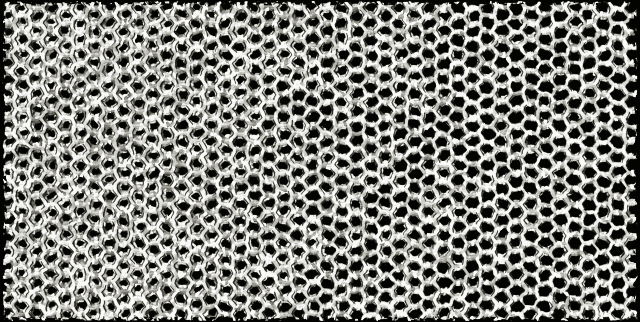
Reproduce this texture procedurally as a WebGL 2 fragment shader.

```glsl
#version 300 es
precision highp float;

uniform vec2 u_resolution;
out vec4 fragColor;

const float ROWS = 20.5;            // cells down the sheet
const float COLUMNS = 44.0;         // staggered columns across
const float ASPECT = 1.984;         // sheet width over height
const float COLUMN_PITCH = ASPECT * ROWS / COLUMNS;
const vec2 JITTER = vec2(0.14, 0.16);
const float HOLE_LEFT = 0.20;       // hole radius, in row pitches
const float HOLE_RIGHT = 0.315;
const float RIM_WIDTH = 0.12;
const float OUTLINE_WIDTH = 0.055;
const float FACET_SCALE = 4.2;      // foil facets per row pitch
const float MARGIN = 0.20;          // dark border, in row pitches
const float BLACK = 0.02;
const float WHITE = 0.965;
const int SAMPLES = 3;              // supersampling per axis

vec2 hash2(vec2 p) {
    vec3 q = fract(p.xyx * vec3(0.1031, 0.1030, 0.0973));
    q += dot(q, q.yzx + 33.33);
    return fract((q.xx + q.yz) * q.zy);
}

// Jittered centre of a cell in the staggered lattice
vec2 cellCentre(vec2 id) {
    vec2 lattice = vec2(id.x + 0.5, id.y + 0.5 + 0.5 * mod(id.x, 2.0));
    return lattice * vec2(COLUMN_PITCH, 1.0) + JITTER * (hash2(id + 57.0) - 0.5);
}

vec2 neighbourId(vec2 p, int i) {
    float column = floor(p.x / COLUMN_PITCH) + float(i % 3 - 1);
    return vec2(column, floor(p.y - 0.5 * mod(column, 2.0)) + float(i / 3 - 1));
}

// Cellular foil: x = tone of the facet, y = distance to its crease
vec2 foil(vec2 p) {
    vec2 base = floor(p);
    float nearest = 9.0, second = 9.0, tone = 0.0;
    for (int i = 0; i < 9; i++) {
        vec2 id = base + vec2(i % 3 - 1, i / 3 - 1);
        vec2 h = hash2(id + 211.0);
        float d = length(id + h - p);
        if (d < nearest) {
            second = nearest;
            nearest = d;
            tone = fract(h.x * 7.3 + h.y * 3.1);
        } else {
            second = min(second, d);
        }
    }
    return vec2(tone, second - nearest);
}

vec2 crumple(vec2 p) {
    vec2 w = 0.045 * sin(p.yx * vec2(5.1, 4.3) + 1.7 * sin(p * 1.9));
    return p + w + 0.022 * sin(p.yx * vec2(13.0, 11.0) + p * 6.0);
}

float meshTone(vec2 sheet) {
    float across = clamp(sheet.x / (ASPECT * ROWS), 0.0, 1.0);
    float pixel = ROWS / u_resolution.y / float(SAMPLES);
    vec2 p = crumple(sheet);
    vec2 facet = foil(p * FACET_SCALE * vec2(1.15, 0.9));

    // Nearest cell, then the nearest wall shared with a neighbour
    vec2 ownId = vec2(0.0), own = vec2(9.0);
    for (int i = 0; i < 9; i++) {
        vec2 id = neighbourId(p, i);
        vec2 offset = cellCentre(id) - p;
        if (dot(offset, offset) < dot(own, own)) {
            own = offset;
            ownId = id;
        }
    }
    float wall = 9.0;
    vec2 normal = vec2(0.0, 1.0);
    for (int i = 0; i < 9; i++) {
        vec2 other = cellCentre(neighbourId(p, i)) - p;
        vec2 gap = other - own;
        if (dot(gap, gap) < 0.01) continue;
        float d = dot(0.5 * (own + other), normalize(gap));
        if (d < wall) {
            wall = d;
            normal = normalize(gap);
        }
    }
    vec2 q = -own;
    vec2 variation = hash2(ownId + 13.0);
    float ribbon = smoothstep(0.35, 0.75, abs(normal.x));

    // Crumpled sheet with lit lower lips and darker upper ones
    float tone = 0.74 + 0.85 * (facet.x - 0.5) - 0.22 * q.y + 0.10 * normal.x;
    tone += 0.12 * (1.0 - ribbon) + 0.10 * (across - 0.5);
    tone *= mix(0.72, 1.0, smoothstep(0.0, 0.16, facet.y));

    // Bright zigzag ribbons with broken dark outlines
    float rim = 1.0 - smoothstep(RIM_WIDTH - pixel, RIM_WIDTH + pixel, wall);
    tone = mix(tone, 0.86 + 0.35 * (facet.x - 0.35), rim * mix(0.35, 0.85, ribbon));
    float outline = 1.0 - smoothstep(0.0, OUTLINE_WIDTH + pixel, abs(wall - RIM_WIDTH - 0.035));
    tone *= 1.0 - outline * mix(0.20, 0.75, ribbon) * step(0.3, facet.x + 0.3 * variation.y);

    // Flat hexagonal holes, narrowed and slanted towards the left
    vec2 h = q - vec2(0.05, 0.04) * (1.0 - across) + 0.08 * (variation - 0.5);
    h.y += mix(0.45, 0.08, across) * (variation.x - 0.65) * h.x;
    h = abs(h * vec2(0.94, 1.14));
    float radius = mix(HOLE_LEFT, HOLE_RIGHT, smoothstep(0.0, 0.9, across));
    radius *= 0.85 + 0.30 * variation.y;
    float hole = max(h.y, 0.5 * h.y + 0.866 * h.x) - radius + 0.07 * (facet.x - 0.5);
    tone *= mix(0.45, 1.0, smoothstep(0.0, 0.08, hole));
    tone = mix(BLACK, clamp(tone, BLACK, WHITE), smoothstep(-pixel, pixel, hole));

    // Ragged outer edge
    vec2 border = min(sheet, vec2(ASPECT, 1.0) * ROWS - sheet);
    float edge = min(border.x - 0.1, border.y) - MARGIN + 0.28 * (facet.x - 0.5);
    return mix(BLACK, tone, smoothstep(-pixel, pixel, edge));
}

void main() {
    float total = 0.0;
    for (int i = 0; i < SAMPLES * SAMPLES; i++) {
        vec2 shift = (vec2(i % SAMPLES, i / SAMPLES) + 0.5) / float(SAMPLES) - 0.5;
        vec2 uv = (gl_FragCoord.xy + shift) / u_resolution;
        total += meshTone(uv * vec2(ASPECT, 1.0) * ROWS);
    }
    float tone = total / float(SAMPLES * SAMPLES);
    tone = mix(tone, smoothstep(0.0, 1.0, tone), 0.5);
    // Faint warm green cast in the midtones
    fragColor = vec4(tone, tone, tone - 0.13 * tone * (1.0 - tone), 1.0);
}
```
